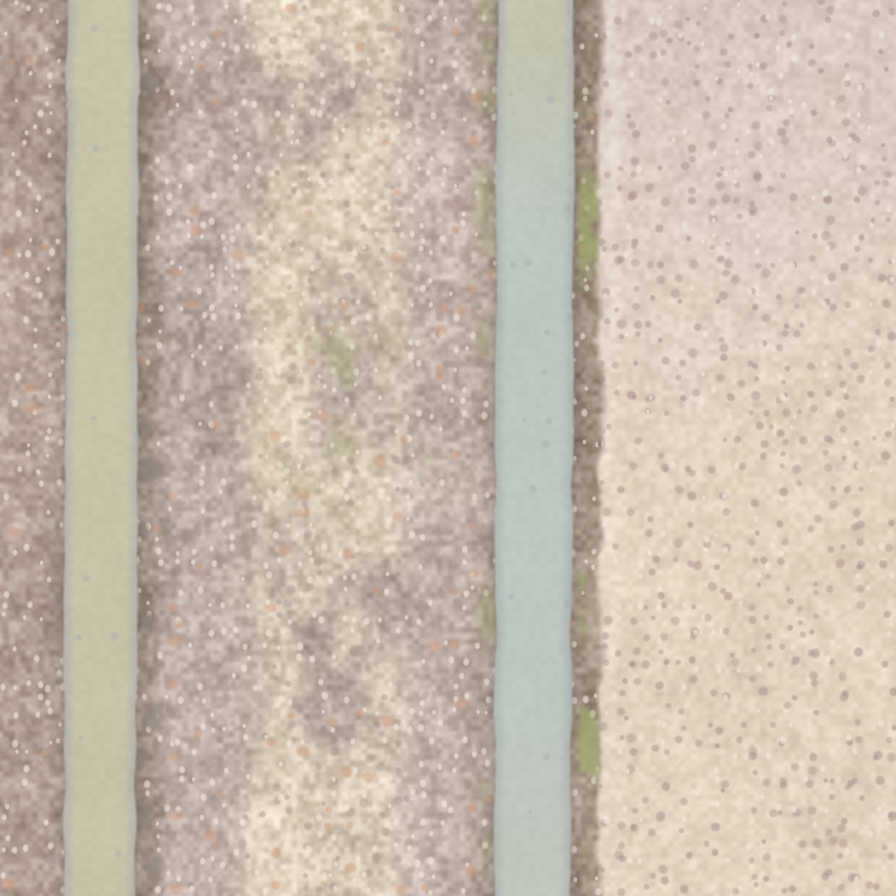
Reproduce this texture procedurally as a WebGL 2 fragment shader.

```glsl
#version 300 es
precision highp float;
// Weathered ground crossed by two smooth upright rails, seen from above.
// Soft bands set the ground tones; value noise and jittered dots add grit,
// pebbles, moss and the faint pitted rows of the pale slab on the right.
uniform vec2 u_resolution;
out vec4 outColor;

const vec3 CREAM = vec3(0.885, 0.825, 0.755);
const vec3 PINK  = vec3(0.850, 0.795, 0.765);
const vec3 SAND  = vec3(0.840, 0.780, 0.710);
const vec3 MAUVE = vec3(0.755, 0.690, 0.665);
const vec3 SOIL  = vec3(0.690, 0.620, 0.580);
const vec3 GAP   = vec3(0.630, 0.565, 0.510);
const vec3 PIT   = vec3(0.660, 0.570, 0.550);
const vec3 CHIP  = vec3(0.950, 0.910, 0.865);
const vec3 RUST  = vec3(0.820, 0.620, 0.500);
const vec3 MOSS  = vec3(0.640, 0.685, 0.440);
const vec3 PEBBLE = vec3(0.565, 0.525, 0.500);
const vec3 RAIL_TAN  = vec3(0.780, 0.765, 0.655);
const vec3 RAIL_BLUE = vec3(0.745, 0.780, 0.755);
const vec3 RAIL_EDGE = vec3(0.665, 0.680, 0.695);

const float RAIL_X[2] = float[2](0.113, 0.596);     // centres
const float RAIL_HALF[2] = float[2](0.040, 0.0425); // half widths
const float SLAB_X = 0.669;      // left edge of the pale slab
const float PIT_PITCH = 0.036;   // spacing of the slab pits
const float GRIT = 0.20;         // contrast of the ground grain

// Integer hash giving a value from 0 to 1
float hash(vec2 cell, uint salt) {
  uvec2 q = uvec2(ivec2(cell));
  uint h = q.x * 1597334677u ^ q.y * 3812015801u ^ salt * 2654435769u;
  h = (h ^ (h >> 16)) * 2246822519u;
  h = (h ^ (h >> 13)) * 3266489917u;
  return float((h ^ (h >> 16)) >> 8) / 16777216.0;
}

float noise(vec2 p, uint salt) {
  vec2 c = floor(p), f = fract(p);
  f = f * f * (3.0 - 2.0 * f);
  return mix(mix(hash(c, salt), hash(c + vec2(1, 0), salt), f.x),
             mix(hash(c + vec2(0, 1), salt), hash(c + 1.0, salt), f.x), f.y);
}

float fbm(vec2 p, uint salt) {
  float sum = 0.0, amp = 0.5;
  for (int i = 0; i < 4; i++) {
    sum += amp * noise(p, salt + uint(i));
    p = p * 2.03 + 3.7;
    amp *= 0.55;
  }
  return sum / 1.01;
}

// Coverage of soft jittered dots; density is the share of cells in use
float dots(vec2 p, float density, float radius, uint salt) {
  float cover = 0.0;
  for (int j = -1; j <= 1; j++)
    for (int i = -1; i <= 1; i++) {
      vec2 c = floor(p) + vec2(i, j);
      vec2 centre = c + 0.2 + 0.6 * vec2(hash(c, salt), hash(c, salt + 1u));
      float r = radius * (0.6 + 0.6 * hash(c, salt + 2u));
      float on = step(hash(c, salt + 3u), density);
      cover = max(cover, on * (1.0 - smoothstep(0.4 * r, r, length(p - centre))));
    }
  return cover;
}

// Soft band from a to b
float band(float x, float a, float b, float soft) {
  return smoothstep(a - soft, a + soft, x) * (1.0 - smoothstep(b - soft, b + soft, x));
}

vec3 ground(vec2 p) {
  float patches = fbm(p * vec2(13.0, 9.0), 11u);
  float x = p.x + 0.05 * (patches - 0.5);
  float slab = smoothstep(SLAB_X - 0.006, SLAB_X + 0.006, p.x + 0.012 * (noise(p * 40.0, 5u) - 0.5));

  // Tones across the loose ground
  vec3 col = mix(SOIL, MAUVE, smoothstep(0.15, 0.20, x));
  col = mix(col, SAND, band(x, 0.275, 0.455, 0.03) * smoothstep(0.22, 0.52, patches));
  col = mix(col, SOIL, 0.6 * smoothstep(0.50, 0.55, x));
  col = mix(col, GAP, 0.7 * band(p.x, 0.150, 0.176, 0.012));
  col = mix(col, GAP, band(p.x, 0.636, 0.672, 0.008));

  // Pale slab: cream, pinker toward the top, with a bright worn lip
  vec3 paving = mix(CREAM, PINK, smoothstep(0.45, 0.95, p.y + 0.5 * (patches - 0.5)));
  paving = mix(paving, CHIP, 0.45 * band(p.x, SLAB_X, SLAB_X + 0.022, 0.008) * noise(p * vec2(30.0, 12.0), 8u));
  col = mix(col, paving, slab);

  // Grain, stronger on loose ground
  float grain = 0.55 * fbm(p * 62.0, 21u) + 0.45 * noise(p * 155.0, 31u) - 0.5;
  col += grain * GRIT * mix(1.7, 0.85, slab) * vec3(0.95, 1.0, 1.02);
  col += (patches - 0.5) * mix(0.16, 0.06, slab);

  // Pitted rows on the slab, then scattered grit
  vec2 rows = (p + 0.005 * noise(p * 17.0, 41u)) / PIT_PITCH;
  col = mix(col, PIT, 0.55 * slab * dots(rows, 0.65, 0.17, 43u));
  col = mix(col, PIT, 0.45 * dots(p * 60.0, 0.26, 0.38, 51u));
  col = mix(col, CHIP, 0.65 * dots(p * vec2(82.0, 66.0), mix(0.24, 0.12, slab), 0.34, 61u));
  col = mix(col, RUST, 0.5 * (1.0 - slab) * dots(p * 48.0, 0.07, 0.4, 71u));

  // Pebbles beside the first rail, moss along the second and in the middle
  col = mix(col, PEBBLE, 0.65 * band(p.x, 0.148, 0.190, 0.006) * dots(p * vec2(22.0, 18.0), 0.5, 0.36, 81u));
  float mossZone = band(p.x, 0.646, 0.668, 0.005) + 0.5 * band(p.x, 0.53, 0.555, 0.01)
                 + 0.75 * exp(-dot((p - vec2(0.39, 0.52)) * vec2(12, 9), (p - vec2(0.39, 0.52)) * vec2(12, 9)));
  return mix(col, MOSS, 0.75 * min(mossZone, 1.0) * smoothstep(0.48, 0.70, fbm(p * vec2(16.0, 13.0), 91u)));
}

void main() {
  vec2 p = gl_FragCoord.xy / u_resolution;
  float soft = max(0.0025, 1.0 / u_resolution.x);
  vec3 col = ground(p);

  for (int i = 0; i < 2; i++) {
    float lean = 0.004 * (p.y - 0.5);
    float wobble = 0.004 * (noise(vec2(p.y * 24.0, float(i) * 9.0), 101u) - 0.5);
    float d = abs(p.x - RAIL_X[i] - lean) - RAIL_HALF[i] + wobble;
    col *= 1.0 - 0.16 * exp(-max(d, 0.0) * 130.0); // contact shade
    float tan_ = i == 0 ? 0.95 : 0.7 * smoothstep(0.72, 1.0, p.y) + 0.15 * (1.0 - smoothstep(0.0, 0.3, p.y));
    vec3 rail = mix(RAIL_BLUE, RAIL_TAN, tan_);
    rail = mix(rail, RAIL_EDGE, 0.65 * smoothstep(-0.014, 0.0, d));
    rail += 0.025 * (noise(p * 150.0, 111u) - 0.5) + 0.03 * (fbm(p * 14.0, 121u) - 0.5);
    rail = mix(rail, RAIL_EDGE, 0.5 * dots(p * 50.0, 0.06, 0.28, 131u)); // scuffs
    col = mix(col, rail, 1.0 - smoothstep(-soft, soft, d));
  }
  outColor = vec4(clamp(col, 0.0, 1.0), 1.0);
}
```
